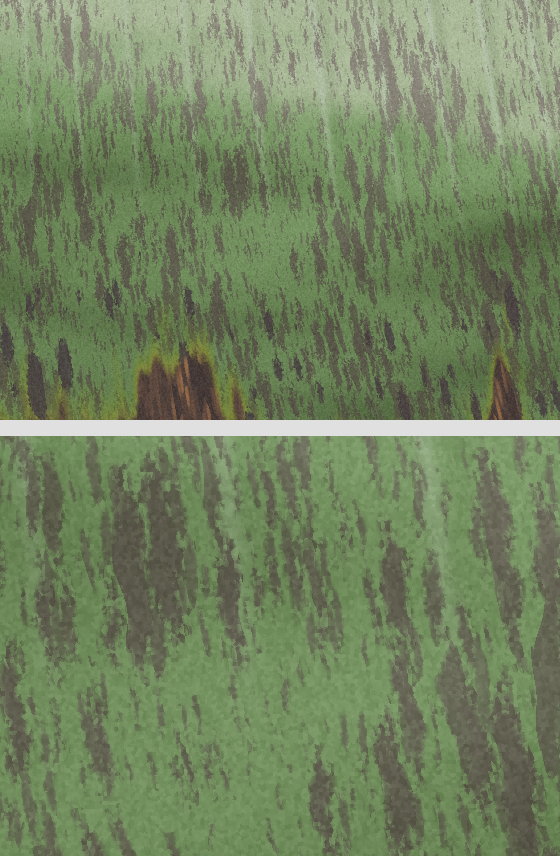
Top, the full canvas; bottom, a detail of the centre.
A WebGL 2 fragment shader for this texture:

```glsl
#version 300 es
precision highp float;

uniform vec2 u_resolution;
out vec4 outColor;

vec3 hash3(vec2 cell) {
  vec3 h = fract(cell.xyx * vec3(0.1031, 0.1030, 0.0973));
  h += dot(h, h.yxz + 33.33);
  return fract((h.xxy + h.yzz) * h.zyx);
}

// Distance to the nearest scattered point, and that point's random value.
vec2 cellular(vec2 q) {
  vec2 base = floor(q), nearest = vec2(9.0, 0.0);
  for (int j = -1; j <= 1; j++) {
    for (int i = -1; i <= 1; i++) {
      vec2 cell = base + vec2(i, j);
      vec3 rnd = hash3(cell + 71.0);
      float d = length(cell + 0.1 + 0.8 * rnd.xy - q);
      if (d < nearest.x) nearest = vec2(d, rnd.z);
    }
  }
  return nearest;
}

// Soft ragged spots whose radius follows the local density.
float spots(vec2 q, float density, float roughness) {
  vec2 c = cellular(q);
  float radius = 0.66 * c.y * density;
  return smoothstep(0.0, 0.26, radius - c.x - roughness);
}

float bump(float x, float center, float width) {
  float d = (x - center) / width;
  return exp(-d * d);
}

vec3 leafGreen(float light) {
  vec3 c = mix(vec3(0.31, 0.39, 0.24), vec3(0.42, 0.53, 0.34), smoothstep(0.0, 0.32, light));
  c = mix(c, vec3(0.49, 0.61, 0.41), smoothstep(0.32, 0.6, light));
  return mix(c, vec3(0.67, 0.73, 0.60), smoothstep(0.58, 0.95, light));
}

void main() {
  vec2 p = gl_FragCoord.xy / u_resolution.y;
  float drop = 1.0 - p.y;

  // Fibre coordinates lean to the right on the way down.
  float u = p.x - drop * (0.03 + 0.10 * p.x) - 0.03 * drop * drop;
  vec2 fibre = vec2(u, p.y);

  float grain = cellular(p * 310.0).y - 0.5;
  float speckle = cellular(fibre * vec2(300.0, 130.0) + 40.0).y - 0.5;

  // Soft light from above, with shallow ripples across the blade
  float ripple = sin(p.y * 19.0 - p.x * 2.5 + 1.6 * sin(p.x * 3.1))
               + 0.6 * sin(p.y * 37.0 + p.x * 5.0 + sin(p.x * 7.0));
  float light = 0.28 + 0.68 * smoothstep(0.36, 0.98, p.y + 0.17 * (p.x - 0.65));
  light += 0.05 * ripple + 0.15 * bump(p.y, 0.40, 0.1) * bump(p.x, 0.6, 0.4);
  light -= 0.22 * bump(p.y, 0.64, 0.09) * bump(p.x, 0.3, 0.35);
  light -= 0.26 * bump(p.y, 0.43, 0.16) * bump(p.x, 1.28, 0.3);
  light -= 0.18 * bump(p.y, 0.36, 0.08) * bump(p.x, 0.0, 0.28);
  light -= 0.10 * bump(p.y, 0.0, 0.2);
  vec3 color = leafGreen(light);

  // Pale veins fading towards the base
  float veinPos = fract(u * 7.6 + 0.25 * sin(u * 5.0));
  float veinFade = smoothstep(0.35, 0.9, p.y) * (0.3 + 0.4 * smoothstep(0.2, 1.1, p.x));
  color = mix(color, vec3(0.72, 0.77, 0.69), veinFade * bump(veinPos, 0.5, 0.055));
  color -= 0.07 * veinFade * bump(veinPos, 0.66, 0.10);

  // Brown streaks in clusters, from broad to fine
  float cluster = 0.80 + 0.18 * sin(u * 17.0 + 2.0 * sin(p.y * 6.0))
                + 0.15 * sin(p.y * 13.0 + u * 9.0 + 1.0);
  cluster -= 0.15 * smoothstep(0.75, 1.0, p.y);
  float streak = 0.0;
  for (int k = 0; k < 3; k++) {
    float scale = 36.0 * pow(1.6, float(k));
    vec2 q = fibre * vec2(scale, scale * 0.17) + float(k) * 17.3;
    q.x += 0.10 * sin(p.y * 90.0 + u * 40.0);
    float spot = spots(q, cluster, 0.20 * speckle + 0.10 * grain);
    streak = max(streak, spot * (0.78 - 0.10 * float(k)));
  }
  vec3 streakColor = mix(vec3(0.33, 0.29, 0.27), vec3(0.50, 0.46, 0.44), smoothstep(0.25, 0.85, light));
  color = mix(color, streakColor, streak);

  // Decay rising from the lower edge in uneven tongues
  float reach = 0.27 * bump(p.x, 0.43, 0.15) + 0.25 * bump(p.x, 1.2, 0.055)
              + 0.14 * bump(p.x, 0.06, 0.15);
  float tongue = 0.16 * (0.42 - cellular(fibre * vec2(19.0, 5.0) + 9.0).x)
               + 0.025 * sin(u * 67.0 + 2.0 * sin(p.y * 15.0)) + 0.015 * sin(u * 151.0 + 2.0);
  float decay = reach - p.y - 0.05 + tongue;
  vec3 yellow = mix(vec3(0.45, 0.53, 0.22), vec3(0.60, 0.54, 0.18), smoothstep(0.0, 0.12, decay));
  color = mix(color, yellow, 0.75 * smoothstep(-0.06, 0.06, decay) * (1.0 - 0.5 * streak));

  // Dark bruises, densest near the lower edge
  float bruiseDensity = (0.55 + 2.8 * reach) * smoothstep(0.50, 0.15, p.y);
  float bruise = spots(fibre * vec2(24.0, 6.0) + 5.0, min(bruiseDensity, 1.3), 0.12 * speckle);
  color = mix(color, vec3(0.29, 0.26, 0.26), 0.9 * smoothstep(0.0, 0.6, bruise));

  // Dry core with thin rust-coloured fibres
  float core = smoothstep(0.05, 0.10, decay + 0.02 * speckle);
  vec2 strand = cellular(fibre * vec2(110.0, 13.0));
  vec3 dry = mix(vec3(0.26, 0.22, 0.21), vec3(0.37, 0.29, 0.25), strand.y);
  float rust = smoothstep(0.55, 0.9, strand.y) * (1.0 - smoothstep(0.2, 0.6, strand.x));
  rust *= 0.8 * bump(p.x, 0.46, 0.06) + 0.8 * bump(p.x, 1.2, 0.04);
  dry = mix(dry, vec3(0.64, 0.45, 0.29), rust);
  color = mix(color, dry, core);

  color += 0.055 * grain + 0.03 * speckle;
  outColor = vec4(clamp(color, 0.0, 1.0), 1.0);
}
```
